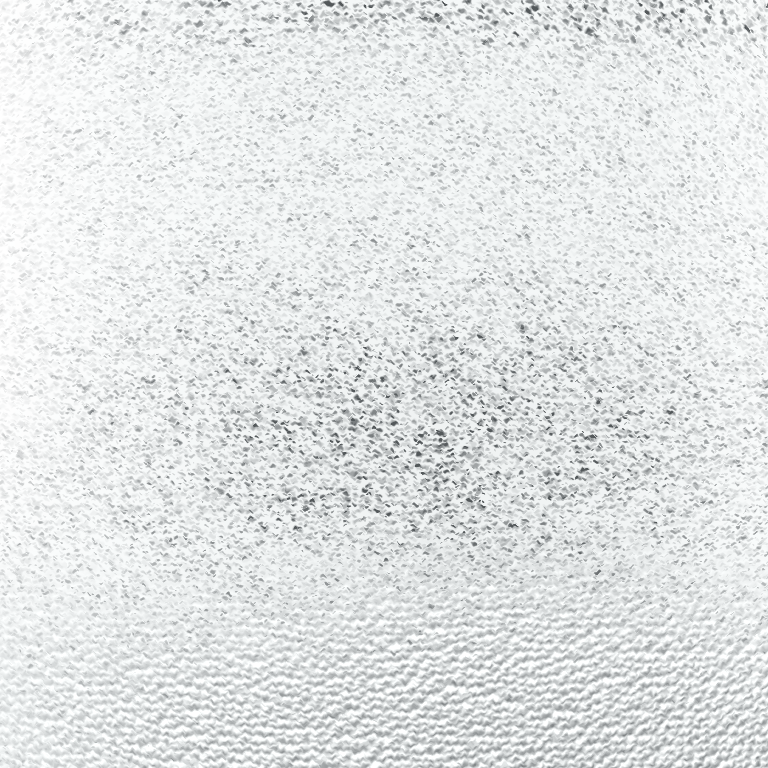
Give the GLSL for this texture, as a WebGL 2 fragment shader.

```glsl
#version 300 es
precision highp float;

uniform vec2 u_resolution;
out vec4 fragColor;

vec2 hash2(vec2 c) {
    vec3 q = fract(c.xyx * vec3(0.1031, 0.1030, 0.0973));
    q += dot(q, q.yzx + 33.33);
    return fract((q.xx + q.yz) * q.zy);
}

// Nearest grain: x = stretched distance, yz = random values of that grain
vec3 cellular(vec2 p, vec2 along) {
    vec2 base = floor(p);
    vec3 nearest = vec3(9.0, 0.0, 0.0);
    for (int j = -1; j <= 1; j++) {
        for (int i = -1; i <= 1; i++) {
            vec2 cell = base + vec2(i, j);
            vec2 d = cell + 0.1 + 0.8 * hash2(cell) - p;
            vec2 across = vec2(-along.y, along.x);
            float dist = length(vec2(0.78 * dot(d, along), 1.28 * dot(d, across)));
            if (dist < nearest.x) nearest = vec3(dist, hash2(cell + 57.0));
        }
    }
    return nearest;
}

// Soft pit of random radius and depth
float pit(vec3 grain) {
    float radius = mix(0.25, 0.65, grain.y);
    float depth = mix(0.25, 1.0, grain.z * grain.z * grain.z);
    return depth * (1.0 - smoothstep(radius * 0.3, radius, grain.x));
}

void main() {
    vec2 uv = gl_FragCoord.xy / u_resolution;

    // Grain direction bends around the middle of the sheet
    float angle = 3.0 * (uv.x - 0.5) * (0.5 - uv.y) - 0.25 * smoothstep(0.2, 0.5, uv.y);
    vec2 along = vec2(cos(angle), sin(angle));

    // Layered sines make the grain outlines uneven
    vec2 p = uv + 0.0011 * sin(uv.yx * vec2(431.0, 377.0) + 3.0 * sin(uv * 97.0));
    p += 0.0006 * sin(uv.yx * vec2(913.0, 857.0) + 1.7);

    // Broad lighting zones
    vec2 fromCore = (uv - vec2(0.57, 0.42)) / vec2(0.38, 0.17);
    float core = exp(-dot(fromCore, fromCore));
    float crown = smoothstep(0.89, 1.0, uv.y) * smoothstep(-0.1, 0.45, uv.x);
    float foot = 1.0 - smoothstep(0.08, 0.32, uv.y + 0.03 * sin(uv.x * 7.0));
    float glare = exp(-6.0 * uv.x) + 0.4 * exp(-8.0 * (1.0 - uv.x));
    glare *= smoothstep(0.05, 0.5, uv.y);
    float clump = mix(1.25, 0.8, smoothstep(0.1, 0.8, cellular(p * 15.0, along).x));

    // Fine pits, then larger and darker ones
    float fineAmount = (0.42 + 0.5 * core - 0.3 * glare) * (1.0 - 0.6 * foot);
    float coarseAmount = (0.13 + 0.5 * core + 0.8 * crown) * (1.0 - 0.7 * foot);
    vec3 coarse = cellular(p * 92.0, along);
    float shade = clump * fineAmount * pit(cellular(p * 142.0 + 31.0, along));
    shade += clump * coarseAmount * pit(coarse);

    // Lit wrinkles along the lower part
    float lit = cellular(p * 92.0 + vec2(-0.18, 0.36), along).x;
    float wash = 0.13 + 0.05 * smoothstep(0.15, 0.0, uv.y) * smoothstep(0.2, 0.7, uv.x);
    shade += foot * (wash + 0.7 * (coarse.x - lit)) * smoothstep(-0.25, 0.3, uv.x);

    // Thin grey veil over the middle
    shade += 0.02 * smoothstep(0.1, 0.45, uv.x) * smoothstep(1.0, 0.8, uv.x) + 0.03 * core;

    vec3 paper = mix(vec3(0.972, 0.984, 0.984), vec3(1.0), clamp(glare, 0.0, 1.0));
    vec3 ink = vec3(0.29, 0.31, 0.32);
    fragColor = vec4(mix(paper, ink, clamp(shade, -0.04, 0.95)), 1.0);
}
```
